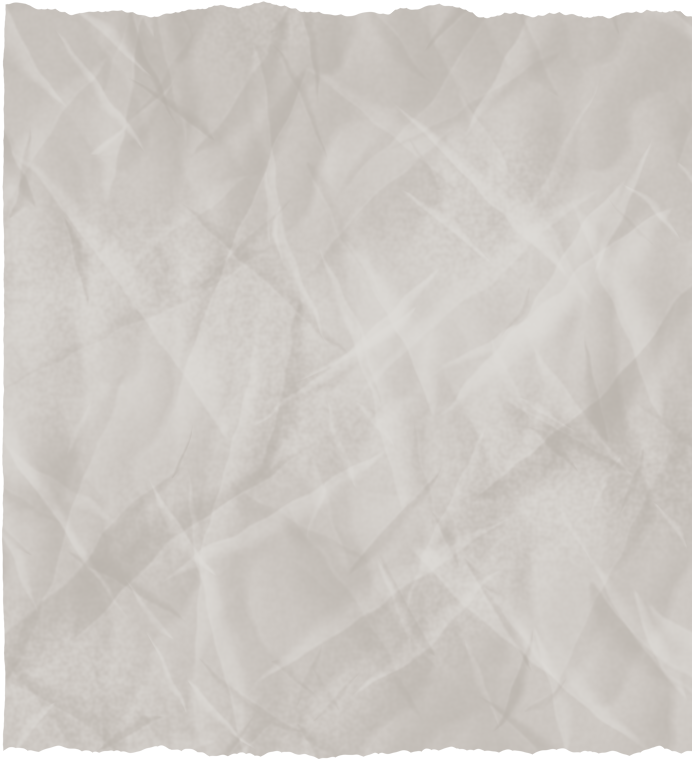
Give the GLSL for this texture, as a Shadertoy shader.

```glsl
#define SHADE vec3(0.750, 0.728, 0.703)
#define MID vec3(0.800, 0.780, 0.760)
#define LIGHT vec3(0.845, 0.832, 0.815)
#define BACKDROP vec3(1.0)
#define FACETS 150
#define FACET_TONE 0.95
#define RELIEF_TONE 5.0
#define CLOUD_TONE 1.1
#define GRAIN_TONE 0.5
#define CREASE_BLUR 0.0025
#define TEAR_DEPTH 0.016

vec3 hash3(float n) {
    vec3 q = fract(n * vec3(0.1031, 0.1030, 0.0973));
    q += dot(q, q.yzx + 33.33);
    return fract((q.xxy + q.yzz) * q.zyx);
}

vec2 latticeGradient(vec2 cell) {
    vec3 q = fract(cell.xyx * vec3(0.1031, 0.1030, 0.0973));
    q += dot(q, q.yzx + 33.33);
    float angle = 6.2832 * fract((q.x + q.y) * q.z);
    return vec2(cos(angle), sin(angle));
}

float gradientNoise(vec2 p) {
    vec2 i = floor(p), f = p - i;
    vec2 u = f * f * f * (f * (f * 6.0 - 15.0) + 10.0);
    float a = dot(latticeGradient(i), f);
    float b = dot(latticeGradient(i + vec2(1, 0)), f - vec2(1, 0));
    float c = dot(latticeGradient(i + vec2(0, 1)), f - vec2(0, 1));
    float d = dot(latticeGradient(i + vec2(1, 1)), f - vec2(1, 1));
    return mix(mix(a, b, u.x), mix(c, d, u.x), u.y);
}

// Sharp valleys of folded noise, stretched along the steep folds
float foldHeight(vec2 p) {
    p *= vec2(1.0, 0.65);
    return abs(gradientNoise(p * 4.5 + 7.0)) + 0.45 * abs(gradientNoise(p * 11.0 + 31.0));
}

// Triangular planes, crisp along one crease and fading away from it
float facetTone(vec2 p) {
    float tone = 0.0;
    for (int i = 0; i < FACETS; i++) {
        vec3 place = hash3(float(i) * 2.0 + 11.0);
        vec3 form = hash3(float(i) * 2.0 + 512.0);
        vec2 offset = p - (place.xy * 1.1 - 0.05);
        float size = mix(0.04, 0.26, form.x * form.x);
        if (dot(offset, offset) > 1.3 * size * size) continue;

        float lean = place.z < 0.55 ? 2.15 : 0.95;
        float angle = lean + 0.9 * (form.y - 0.5);
        vec2 along = vec2(cos(angle), sin(angle));
        float u = dot(offset, along) / size;
        float apex = 1.4 * fract(form.z * 7.3) - 0.7;
        float taper = min((1.0 + u) / (1.0 + apex), (1.0 - u) / (1.0 - apex));
        if (taper <= 0.0) continue;

        float side = form.z < 0.5 ? -1.0 : 1.0;
        float d = side * dot(offset, vec2(-along.y, along.x));
        float width = size * mix(0.15, 0.45, fract(form.y * 5.7)) * taper;
        float plane = smoothstep(-CREASE_BLUR, CREASE_BLUR, d)
                    * (1.0 - smoothstep(0.25, 1.0, d / (width + 0.001)));
        float ridge = exp(-d * d / (CREASE_BLUR * CREASE_BLUR)) * min(taper, 1.0);
        float sheen = fract(place.z * 13.1) < 0.5 ? -1.0 : 1.0;
        plane *= smoothstep(0.0, 0.2, taper);
        tone += sheen * mix(0.35, 0.95, fract(form.x * 9.1)) * plane + 0.22 * ridge;
    }
    return tone;
}

// Ragged outline of one side
float tornEdge(float s, float seed) {
    float bumps = gradientNoise(vec2(s * 9.0, seed)) + 0.6 * gradientNoise(vec2(s * 31.0, seed + 5.3));
    return bumps + 0.35 * abs(gradientNoise(vec2(s * 70.0, seed + 9.7)));
}

void mainImage(out vec4 fragColor, in vec2 fragCoord) {
    vec2 p = fragCoord / iResolution.y;

    // Bend the folds so that no crease is quite straight
    vec2 bent = p + 0.025 * vec2(gradientNoise(p * 5.0 + 3.0), gradientNoise(p * 5.0 + 43.0))
                  + 0.006 * vec2(gradientNoise(p * 24.0 + 17.0), gradientNoise(p * 24.0 + 71.0));

    // Folds lit from the upper left
    vec2 toLight = vec2(-0.011, 0.006);
    float tone = RELIEF_TONE * (foldHeight(bent) - foldHeight(bent + toLight));
    tone += FACET_TONE * facetTone(bent);
    tone += CLOUD_TONE * gradientNoise(p * 2.6 + 19.0) + 0.5 * gradientNoise(bent * 8.0 + 83.0);

    // Fibre grain, coarser to the eye in rubbed patches
    float rubbed = smoothstep(-0.15, 0.4, gradientNoise(p * 4.0 + 57.0));
    float grain = gradientNoise(p * 85.0) + 0.9 * gradientNoise(p * 170.0 + 13.0);
    tone += GRAIN_TONE * mix(0.4, 1.2, rubbed) * grain + 0.12 * rubbed;

    tone = 1.6 * tanh(tone / 1.6);
    vec3 paper = tone < 0.0 ? mix(MID, SHADE, -tone) : mix(MID, LIGHT, tone);

    // Torn top, bottom and left sides; the right side runs off the canvas
    float top = 1.0 - p.y - TEAR_DEPTH * (0.85 + tornEdge(p.x, 2.4));
    float bottom = p.y - TEAR_DEPTH * (1.2 + tornEdge(p.x, 14.6));
    float left = p.x - TEAR_DEPTH * (0.3 + 0.2 * tornEdge(p.y, 27.5));
    float inside = min(left, min(top, bottom));
    float cover = smoothstep(-0.001, 0.001, inside);

    fragColor = vec4(mix(BACKDROP, paper, cover), 1.0);
}
```
